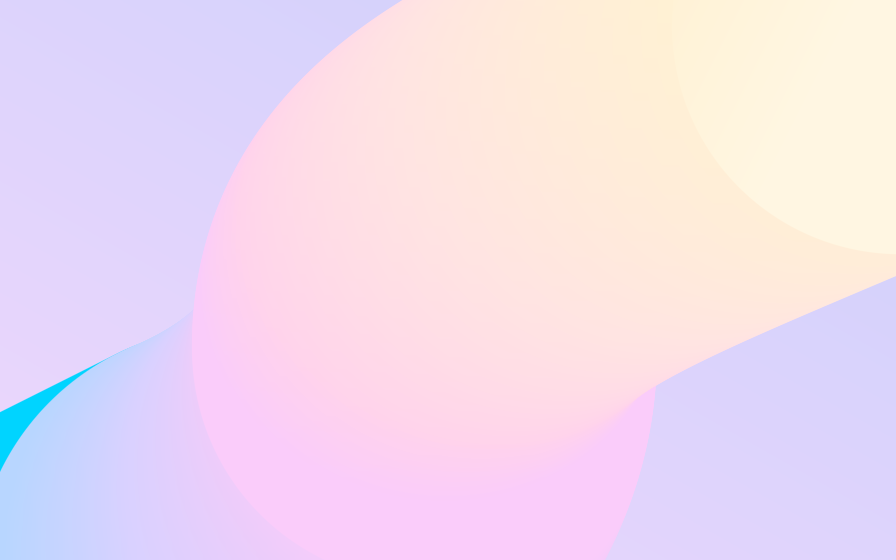
Reproduce this background procedurally as a WebGL 1 fragment shader.

```glsl
precision highp float;
uniform vec2 u_resolution;

const int STEPS = 64;

// Path of the ribbon, in units of canvas height
const vec2 TAIL = vec2(-0.333, -0.415);
const vec2 START = vec2(0.4125, -0.0417);
const vec2 JOINT = vec2(0.758, 0.375);
const vec2 TIP = vec2(1.608, 0.954);
const float START_RADIUS = 0.458;
const float JOINT_RADIUS = 0.415;
const float TIP_RADIUS = 0.408;

const vec3 PERIWINKLE = vec3(0.82, 0.82, 0.985);
const vec3 MAUVE = vec3(0.92, 0.84, 0.99);
const vec3 CYAN = vec3(0.0, 0.83, 1.0);
const vec3 SKY = vec3(0.72, 0.84, 1.0);
const vec3 LAVENDER = vec3(0.85, 0.82, 1.0);
const vec3 ORCHID = vec3(0.93, 0.80, 0.98);
const vec3 LILAC = vec3(0.98, 0.80, 0.98);
const vec3 ROSE = vec3(1.0, 0.825, 0.925);
const vec3 PEACH = vec3(1.0, 0.895, 0.885);
const vec3 CREAM = vec3(1.0, 0.945, 0.83);
const vec3 IVORY = vec3(1.0, 0.965, 0.885);

float ramp(float a, float b, float x) {
  return clamp((x - a) / (b - a), 0.0, 1.0);
}

float cover(float dist, float pixel) {
  return 1.0 - smoothstep(-0.75 * pixel, 0.75 * pixel, dist);
}

float capsule(vec2 p, vec2 a, vec2 b, float radius) {
  vec2 pa = p - a, ba = b - a;
  return length(pa - ba * ramp(0.0, dot(ba, ba), dot(pa, ba))) - radius;
}

vec2 bezier(vec2 a, vec2 b, vec2 c, vec2 d, float t) {
  float s = 1.0 - t;
  return s * s * s * a + 3.0 * s * t * (s * b + t * c) + t * t * t * d;
}

// Stacks discs along a curve; returns the tone of the top disc and the coverage
vec2 sweep(vec2 p, vec2 a, vec2 b, vec2 c, vec2 d, vec2 radii, vec2 slant, float pixel) {
  vec2 layer = vec2(0.0);
  for (int i = 0; i <= STEPS; i++) {
    float t = float(i) / float(STEPS);
    vec2 offset = p - bezier(a, b, c, d, t);
    float alpha = cover(length(offset) - mix(radii.x, radii.y, t), pixel);
    layer = mix(layer, vec2(t + dot(offset, slant), 1.0), alpha);
  }
  return vec2(layer.x / max(layer.y, 0.0001), layer.y);
}

vec3 coolTone(float t) {
  vec3 color = mix(SKY, LAVENDER, ramp(-0.2, 0.25, t));
  color = mix(color, ORCHID, ramp(0.25, 0.75, t));
  return mix(color, LILAC, ramp(0.75, 1.0, t));
}

vec3 warmTone(float t) {
  vec3 color = mix(LILAC, ROSE, ramp(0.13, 0.32, t));
  color = mix(color, PEACH, ramp(0.3, 0.67, t));
  return mix(color, CREAM, ramp(0.67, 1.0, t));
}

void main() {
  vec2 p = gl_FragCoord.xy / u_resolution.y;
  float pixel = 1.0 / u_resolution.y;

  // Backdrop
  float warmth = 0.45 - 0.38 * p.x + 0.67 * (1.0 - p.y);
  vec3 color = mix(PERIWINKLE, MAUVE, clamp(warmth, 0.0, 1.0));

  // Bright tail behind the lower ribbon
  color = mix(color, CYAN, cover(capsule(p, START, TAIL, START_RADIUS), pixel));

  // Lower, cool ribbon
  vec2 lower = sweep(p, START, vec2(0.6, 0.052), vec2(0.746, 0.198), JOINT,
                     vec2(START_RADIUS, JOINT_RADIUS), vec2(0.6, 0.0), pixel);
  color = mix(color, coolTone(lower.x), lower.y);

  // Upper, warm ribbon
  vec2 upper = sweep(p, JOINT, vec2(0.75, 0.625), vec2(1.021, 0.704), TIP,
                     vec2(JOINT_RADIUS, TIP_RADIUS), vec2(0.0, 0.2), pixel);
  color = mix(color, warmTone(upper.x), upper.y);

  // Pale disc at the tip
  vec2 q = p - TIP;
  vec3 disc = mix(CREAM, IVORY, ramp(-0.5, -0.1, q.x - 0.5 * q.y));
  color = mix(color, disc, cover(length(q) - TIP_RADIUS, pixel));

  gl_FragColor = vec4(color, 1.0);
}
```
